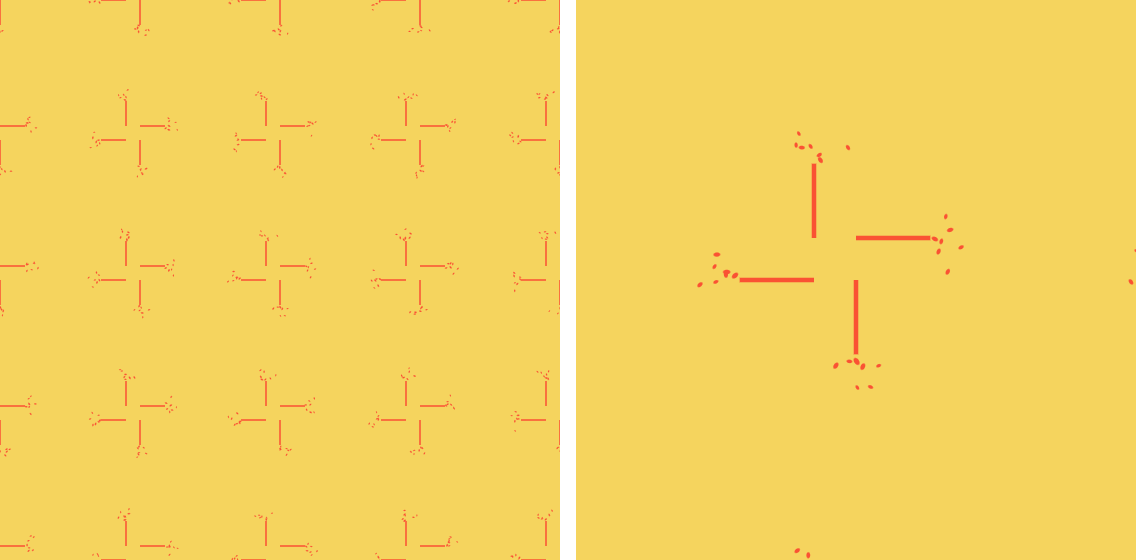
Left: the whole. Right: its middle third, enlarged.
Give the GLSL for this pattern, as a WebGL 2 fragment shader.

```glsl
#version 300 es
precision highp float;
// Four by four pinwheels of thin red strokes, each tip crumbling into specks, on yellow.
uniform vec2 u_resolution;
out vec4 fragColor;

// Integer hash: three random values in 0..1.
vec3 hash3(uvec3 v) {
  v = v * 1664525u + 1013904223u;
  v.x += v.y * v.z; v.y += v.z * v.x; v.z += v.x * v.y;
  v ^= v >> 16u;
  v.x += v.y * v.z; v.y += v.z * v.x; v.z += v.x * v.y;
  return vec3(v >> 8u) / 16777216.0;
}

mat2 rotation(float a) {
  return mat2(cos(a), -sin(a), sin(a), cos(a));
}

float boxDistance(vec2 p, vec2 halfSize) {
  vec2 d = abs(p) - halfSize;
  return length(max(d, 0.0)) + min(max(d.x, d.y), 0.0);
}

float ellipseDistance(vec2 p, vec2 radii) {
  return (length(p / radii) - 1.0) * min(radii.x, radii.y);
}

// Specks fanning out to the right of a stroke's tip, seeded by cell and arm.
float crumbDistance(vec2 p, uvec2 cell, int arm) {
  float d = 1.0;
  for (int i = 0; i < 7; i++) {
    uint seed = uint(arm * 16 + i * 2);
    vec3 place = hash3(uvec3(cell, seed));
    vec3 form = hash3(uvec3(cell, seed + 1u));
    float reach = 0.01 + 0.012 * (float(i) + 1.2 * place.x);
    float angle = (place.y - 0.5) * 2.3;
    vec2 offset = reach * vec2(cos(angle), sin(angle));
    vec2 radii = vec2(0.0092, 0.0058) * mix(0.75, 1.1, form.y) * (1.0 - 2.5 * reach);
    d = min(d, ellipseDistance(rotation(form.x * 3.1416) * (p - offset), radii));
  }
  return d;
}

void main() {
  float pixel = 4.0 / min(u_resolution.x, u_resolution.y);
  vec2 grid = gl_FragCoord.xy / u_resolution * 4.0 - vec2(-0.05, 0.05);
  vec2 cell = floor(grid + 0.5);
  vec2 p = grid - cell;
  uvec2 wrapped = uvec2(mod(cell, 4.0));

  // Four arms, a quarter turn apart
  float d = 1.0;
  for (int arm = 0; arm < 4; arm++) {
    d = min(d, boxDistance(p - vec2(0.1385, 0.05), vec2(0.0885, 0.0054)));
    d = min(d, crumbDistance(p - vec2(0.226, 0.05), wrapped, arm));
    p = vec2(-p.y, p.x);
  }

  // Ink over ground
  float ink = clamp(0.5 - d / pixel, 0.0, 1.0);
  vec3 yellow = vec3(0.96, 0.83, 0.37);
  vec3 red = vec3(0.98, 0.32, 0.2);
  fragColor = vec4(mix(yellow, red, ink), 1.0);
}
```
